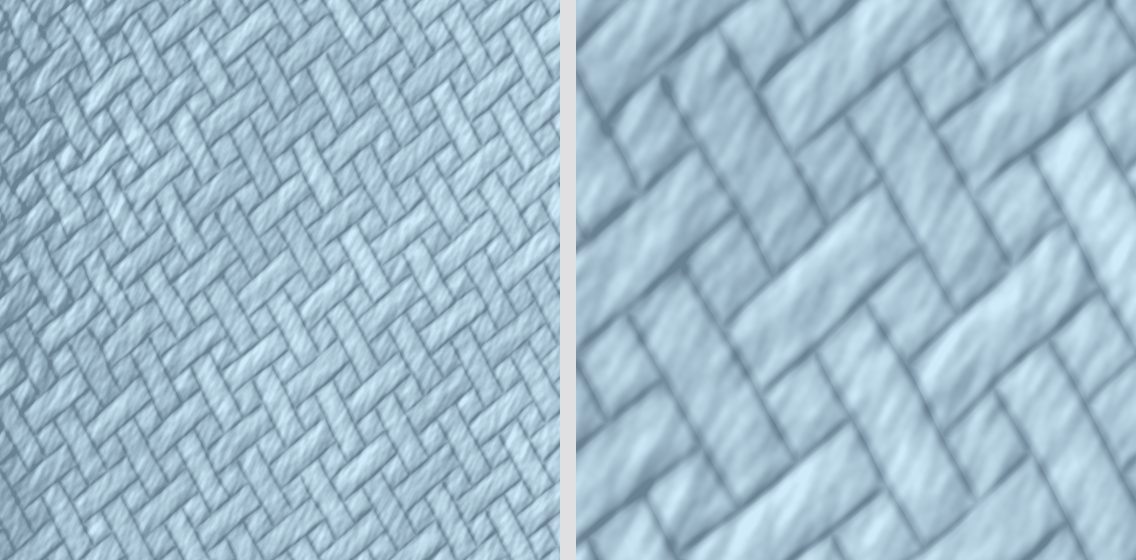
Left, the full canvas; right, a detail of the centre.
Give the GLSL for this texture, as a Shadertoy shader.

```glsl
const vec3 SHADOW_BLUE = vec3(0.41, 0.51, 0.58);
const vec3 LIGHT_BLUE = vec3(0.81, 0.92, 0.975);

// Canvas offsets of one patch width along each strip direction
const vec2 RISING_STEP = vec2(0.0334, 0.0290);
const vec2 FALLING_STEP = vec2(0.0216, -0.0407);
const vec2 WEAVE_ORIGIN = vec2(0.479, 0.495);

float hash(vec2 p) {
    vec3 q = fract(vec3(p.xyx) * 0.1031);
    q += dot(q, q.yzx + 33.33);
    return fract((q.x + q.y) * q.z);
}

float cornerSlope(vec2 corner, vec2 offset) {
    float angle = 6.2832 * hash(corner);
    return dot(vec2(cos(angle), sin(angle)), offset);
}

float gradientNoise(vec2 p) {
    vec2 i = floor(p), f = p - i;
    vec2 s = f * f * f * (f * (f * 6.0 - 15.0) + 10.0);
    vec2 e = vec2(1.0, 0.0);
    float low = mix(cornerSlope(i, f), cornerSlope(i + e, f - e), s.x);
    float high = mix(cornerSlope(i + e.yx, f - e.yx), cornerSlope(i + 1.0, f - 1.0), s.x);
    return mix(low, high, s.y);
}

// Strength of the crumpling, greatest in the upper left corner
float crumpleAmount(vec2 p) {
    return 1.0 - smoothstep(0.05, 0.50, length((p - vec2(0.0, 0.85)) * vec2(1.0, 0.6)));
}

vec2 warpCloth(vec2 p) {
    vec2 broad = vec2(gradientNoise(p * 4.0 + 7.0), gradientNoise(p * 4.0 + 31.0));
    vec2 tight = vec2(gradientNoise(p * 17.0 + 53.0), gradientNoise(p * 17.0 + 71.0));
    return p + 0.008 * broad + (0.003 + 0.006 * crumpleAmount(p)) * tight;
}

vec2 toWeave(vec2 p) {
    return inverse(mat2(RISING_STEP, FALLING_STEP)) * (p - WEAVE_ORIGIN);
}

// Inset from the patch sides in xy, patch centre in zw
vec4 findPatch(vec2 w) {
    vec2 strip = 2.0 * floor(w * 0.5 + 0.5);
    vec2 rising = vec2(mod(w.x - strip.y + 2.0, 4.0) - 2.0, w.y - strip.y);
    vec2 falling = vec2(w.x - strip.x, mod(w.y - strip.x, 4.0) - 2.0);
    vec2 local = mod(w, 2.0) - 1.0;
    vec2 halfSize = vec2(0.5);
    if (abs(rising.x) < 1.5 && abs(rising.y) < 0.5) {
        local = rising;
        halfSize = vec2(1.5, 0.5);
    } else if (abs(falling.x) < 0.5 && abs(falling.y) < 1.5) {
        local = falling;
        halfSize = vec2(0.5, 1.5);
    }
    return vec4(max(halfSize - abs(local), 0.0), floor(w - local + 0.5));
}

// Padded patch: zero on the seams, plump in the middle
float puffHeight(vec4 patchInfo) {
    vec2 rise = 1.0 - exp(-4.5 * patchInfo.xy);
    return rise.x * rise.y * mix(0.85, 1.25, hash(patchInfo.zw + 200.0));
}

// Creases stretched along one steep direction
float creaseHeight(vec2 p, float crumple) {
    vec2 along = vec2(0.45, 0.89);
    vec2 q = vec2(dot(p, vec2(along.y, -along.x)), dot(p, along));
    float creases = gradientNoise(q * vec2(50.0, 20.0) + 11.0);
    creases += 0.45 * gradientNoise(q * vec2(105.0, 48.0) + 40.0);
    float folds = gradientNoise(p * vec2(24.0, 19.0) + 90.0);
    return creases * (1.0 + 0.5 * crumple) + folds * (0.5 + 1.6 * crumple);
}

float clothHeight(vec2 p) {
    float puff = puffHeight(findPatch(toWeave(warpCloth(p))));
    return puff + 0.85 * creaseHeight(p, crumpleAmount(p));
}

// Dark stitched groove with softened sides
float seamMask(vec4 patchInfo, float softness) {
    float inset = min(patchInfo.x, patchInfo.y);
    return 1.0 - smoothstep(0.0, 0.13 + softness, inset);
}

void mainImage(out vec4 fragColor, in vec2 fragCoord) {
    vec2 p = fragCoord / iResolution.y;
    vec4 patchInfo = findPatch(toWeave(warpCloth(p)));

    // Light from the upper left across the relief
    vec2 toLight = 0.0018 * normalize(vec2(-0.70, 0.71));
    float relief = clothHeight(p - toLight) - clothHeight(p + toLight);

    // Brightness of patches, seams and the broad drape
    float puff = puffHeight(patchInfo);
    float tone = 0.50 + 0.85 * relief + 0.22 * puff;
    tone += 0.20 * puff * (hash(patchInfo.zw + 300.0) - 0.5);
    tone -= 0.30 * seamMask(patchInfo, 20.0 / iResolution.y);
    tone += 0.14 * gradientNoise(p * 3.0 + 5.0) + 0.16 * (p.x - 0.5);
    tone -= 0.12 * (1.0 - smoothstep(0.0, 0.12, p.x));
    tone += 0.05 * gradientNoise(p * 170.0);

    vec3 color = mix(SHADOW_BLUE, LIGHT_BLUE, clamp(tone, 0.0, 1.0));
    fragColor = vec4(color, 1.0);
}
```
